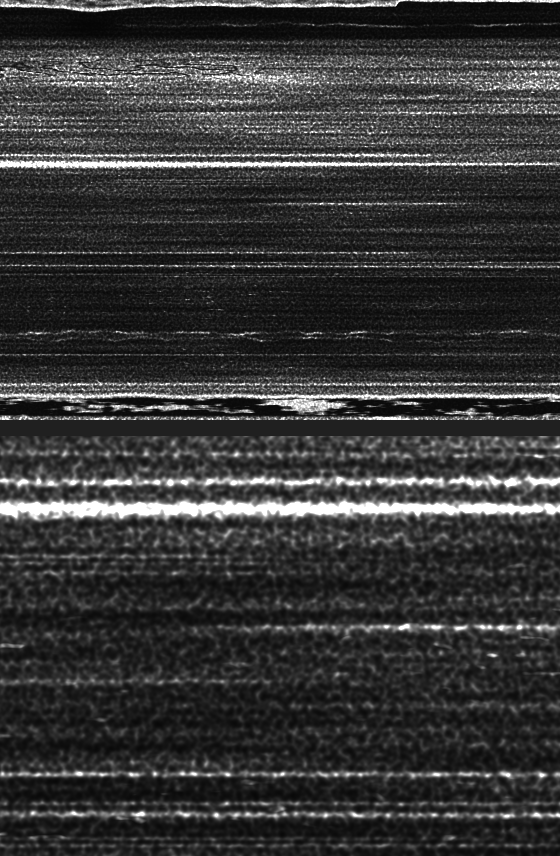
Top: the whole. Bottom: its middle third, enlarged.
Give the GLSL for this texture, as a Shadertoy shader.

```glsl
// Scratched dark metal under raking light: a vertical tone profile is
// broken up by gradient-noise streaks and speckle, then crossed by bright
// scratches, wandering cracks and ragged rims at the top and bottom edge.

#define GRAIN 1.25        // strength of the fine speckle
#define STREAKS 0.85      // contrast of the horizontal brushing
#define SPARKS 0.55       // brightness of the short glints
#define SCRATCHES 24      // number of faint random scratches
#define SCRATCH_GAIN 0.30 // brightness of the strongest of them
#define VOID_TONE 0.03    // tone of the deepest shadow
#define SHEEN_TONE 0.34   // tone of the lit upper band

vec2 hash2(vec2 p) {
    vec3 q = fract(vec3(p.xyx) * vec3(0.1031, 0.1030, 0.0973));
    q += dot(q, q.yzx + 33.33);
    return fract((q.xx + q.yz) * q.zy);
}

// Gradient noise, roughly -0.7 to 0.7
float corner(vec2 cell, vec2 offset) {
    float angle = 6.2832 * hash2(cell).x;
    return dot(vec2(cos(angle), sin(angle)), offset);
}

float noise(vec2 p) {
    vec2 i = floor(p), f = p - i;
    vec2 u = f * f * f * (f * (f * 6.0 - 15.0) + 10.0);
    vec2 e = vec2(1.0, 0.0);
    float low = mix(corner(i, f), corner(i + e, f - e), u.x);
    float high = mix(corner(i + e.yx, f - e.yx), corner(i + 1.0, f - 1.0), u.x);
    return mix(low, high, u.y);
}

float fbm(vec2 p) {
    float sum = 0.0, gain = 0.8;
    for (int i = 0; i < 4; i++) {
        sum += gain * noise(p);
        p = p * 2.1 + 17.3;
        gain *= 0.55;
    }
    return sum;
}

float speckle(vec2 p) {
    mat2 turn = mat2(0.8, 0.6, -0.6, 0.8);
    return noise(turn * p * 147.0) + 0.8 * noise(p * turn * 219.0 + 40.0);
}

// Soft horizontal line
float line(float t, float center, float width) {
    float d = (t - center) / width;
    return exp(-d * d);
}

// Wandering line that lights up in parts
float crack(vec2 p, float center, float sway, float width) {
    float path = center + sway * fbm(vec2(p.x * 8.0, center * 91.0));
    float lit = smoothstep(-0.15, 0.4, noise(vec2(p.x * 17.0, center * 57.0)));
    return line(p.y, path, width) * (0.2 + 0.8 * lit);
}

// Broad light and dark zones; t runs from the top edge down
float toneProfile(float t, float x) {
    float v = mix(VOID_TONE, 0.13, smoothstep(0.085, 0.10, t));
    v = mix(v, SHEEN_TONE, smoothstep(0.11, 0.15, t));
    v += 0.12 * line(t, 0.188, 0.016) * (1.0 - 0.6 * x);
    v = mix(v, 0.25, smoothstep(0.19, 0.23, t));
    v = mix(v, 0.19, smoothstep(0.28, 0.39, t));
    v = mix(v, 0.125, smoothstep(0.39, 0.43, t));
    v = mix(v, 0.07, smoothstep(0.50, 0.68, t));
    v = mix(v, 0.18, smoothstep(0.86, 0.91, t));
    return mix(v, 0.33, smoothstep(0.91, 0.935, t));
}

float randomScratches(float t, float x) {
    float sum = 0.0;
    for (int i = 0; i < SCRATCHES; i++) {
        vec2 a = hash2(vec2(float(i), 3.7)), b = hash2(vec2(float(i), 9.1));
        float reach = mix(0.15, 0.6, b.x);
        float span = 1.0 - smoothstep(reach * 0.6, reach, abs(x - a.y));
        float level = mix(0.14, 0.70, a.x);
        sum += span * (0.15 + b.y * b.y) * line(t, level, 0.0018);
    }
    return sum * SCRATCH_GAIN;
}

void mainImage(out vec4 fragColor, in vec2 fragCoord) {
    vec2 p = vec2(fragCoord.x, iResolution.y - fragCoord.y) / iResolution.y;
    float t = p.y, x = fragCoord.x / iResolution.x;
    float grain = exp(GRAIN * speckle(p));
    float face = smoothstep(0.09, 0.13, t) * (1.0 - smoothstep(0.90, 0.94, t));

    // Brushed surface
    float brush = noise(vec2(p.x * 1.3, t * 83.0)) + noise(vec2(p.x * 2.6, t * 167.0));
    float cloud = fbm(vec2(p.x * 3.0, t * 12.0));
    float v = toneProfile(t, x) * exp(STREAKS * brush + 0.45 * cloud);
    v *= 1.0 - 0.3 * line(x, 1.0, 0.15) * line(t, 0.48, 0.07);

    // Dark torn veins in the sheen, with lit edges
    float vein = noise(vec2(p.x * 9.0, t * 62.0)) + 0.4 * noise(p * vec2(30.0, 110.0));
    float torn = line(t, 0.165, 0.03) * (1.0 - smoothstep(0.35, 0.65, x));
    v *= 1.0 - 0.75 * torn * (1.0 - smoothstep(0.03, 0.13, abs(vein)));
    v += 0.25 * torn * line(vein, 0.2, 0.07);

    // Short glints
    float glint = noise(p * vec2(37.0, 139.0)) + 0.5 * noise(p * vec2(88.0, 173.0));
    float patches = smoothstep(-0.1, 0.4, cloud + 0.25 * line(t, 0.22, 0.03));
    v += SPARKS * face * patches * smoothstep(0.35, 0.75, glint) * (1.1 - 0.6 * t);

    // Scratches
    v += randomScratches(t, x);
    v += 0.25 * line(t, 0.309, 0.0022) * (1.0 - 0.5 * x);
    v += 0.65 * line(t, 0.370, 0.0026) * (1.0 - smoothstep(0.65, 0.85, x));
    v += mix(1.5, 0.6, smoothstep(0.5, 1.0, x)) * line(t, 0.391, mix(0.0065, 0.0022, x));
    v += 0.45 * line(t, 0.485, 0.0022) * smoothstep(0.4, 0.6, x) * (1.0 - smoothstep(0.78, 0.88, x));
    v += 0.42 * line(t, 0.602, 0.0021) * (1.0 - smoothstep(0.7, 0.78, x));
    v += 0.40 * line(t, 0.632 + 0.004 * x, 0.0022);
    v += 0.30 * line(t, 0.845, 0.0018) * (1.0 - 0.5 * x);
    v += 0.45 * line(t, 0.915, 0.0030);

    // Cracks
    v += 0.30 * crack(p, 0.060, 0.010, 0.0025) * smoothstep(0.18, 0.28, x);
    vec2 rising = p + vec2(0.0, 0.035 * smoothstep(0.75, 1.0, x));
    v += 0.50 * crack(rising, 0.228, 0.014, 0.0028) * smoothstep(0.55, 0.75, x);
    v += 0.45 * crack(p, 0.315, 0.008, 0.0026) * line(x, 0.55, 0.2);
    v += 0.60 * crack(p, 0.793, 0.016, 0.0027);
    v += 0.30 * crack(p, 0.808, 0.014, 0.0024);
    v *= grain;

    // Top rim: a lit lip, stepped at the right, over a hanging shadow
    float bump = line(x, 0.16, 0.055);
    float ragged = fbm(vec2(p.x * 11.0, 5.3));
    float lip = mix(0.017, 0.005, smoothstep(0.705, 0.715, x)) + 0.005 * ragged + 0.012 * bump;
    float rim = 1.0 - smoothstep(lip - 0.002, lip + 0.002, t);
    float rimTone = 0.35 + 0.6 * line(t, lip - 0.004, 0.004) + 0.5 * noise(p * vec2(30.0, 120.0));
    v *= 1.0 - 0.8 * bump * line(t, 0.06, 0.03);
    v = mix(v, rimTone * mix(1.0, grain, 0.6), rim);

    // Bottom rim: torn black gaps between bright flakes
    float tear = fbm(p * vec2(6.0, 52.0)) + 0.35 * noise(p * vec2(45.0, 110.0));
    tear += 0.7 * line(t, 0.962, 0.008) * line(x, 0.54, 0.07);
    float flakes = mix(VOID_TONE, 0.85, smoothstep(0.0, 0.5, tear)) * mix(1.0, grain, 0.5);
    float edge = 0.948 + 0.005 * fbm(vec2(p.x * 9.0, 2.6));
    v = mix(v, flakes, smoothstep(edge - 0.002, edge + 0.003, t));
    v += 0.75 * line(t, edge - 0.005, 0.0038) * mix(1.0, grain, 0.4);
    v += 0.45 * grain * smoothstep(0.988, 0.996, t);

    fragColor = vec4(vec3(clamp(v + 0.015, 0.0, 1.0)), 1.0);
}
```
